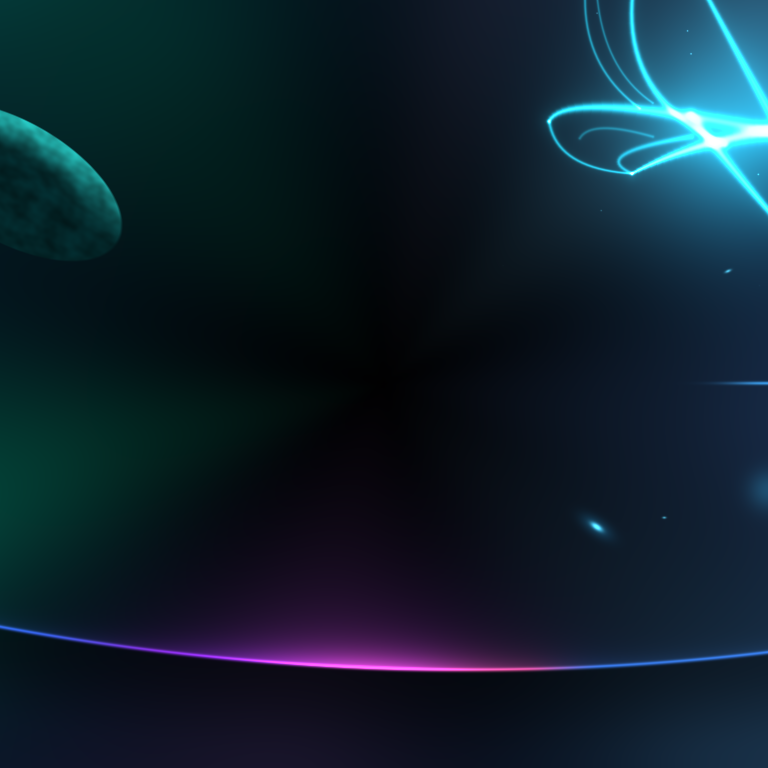
Write a three.js fragment shader that draws this background.

```glsl
// A dark space scene: hazy colour wedges fan out from the canvas centre above a
// curved, glowing horizon. A tilted planet sits at the left; a burst of light
// strands, drawn as tapered Bezier curves, fills the upper right corner.

#define HORIZON_LOW vec2(0.61, 0.1275)
#define HORIZON_BEND 0.151
#define PLANET_CENTER vec2(0.016, 0.764)
#define PLANET_RADII vec2(0.159, 0.079)
#define PLANET_TILT 0.52
#define BURST_CENTER vec2(0.965, 0.835)
#define STRAND_STEPS 20
#define DUST_CELLS 34.0
#define DUST_AMOUNT 0.05
#define CYAN vec3(0.08, 0.72, 0.80)

varying vec2 vUv;

float hash(vec2 p) {
  return fract(sin(dot(p, vec2(127.1, 311.7))) * 43758.5);
}

float gradientDot(vec2 cell, vec2 offset) {
  float a = 6.2832 * hash(cell);
  return dot(vec2(cos(a), sin(a)), offset);
}

float gradientNoise(vec2 p) {
  vec2 i = floor(p), f = fract(p);
  vec2 u = f * f * f * (f * (f * 6.0 - 15.0) + 10.0);
  vec2 e = vec2(1.0, 0.0);
  float low = mix(gradientDot(i, f), gradientDot(i + e, f - e), u.x);
  float high = mix(gradientDot(i + e.yx, f - e.yx), gradientDot(i + 1.0, f - 1.0), u.x);
  return mix(low, high, u.y);
}

mat2 rotation(float a) {
  return mat2(cos(a), sin(a), -sin(a), cos(a));
}

// Soft angular band around a direction given in degrees
float wedge(float angle, float degreesAt, float width) {
  float d = mod(angle - radians(degreesAt) + 3.14159, 6.28318) - 3.14159;
  return exp(-d * d / (width * width));
}

vec3 wedgeSky(vec2 p) {
  vec2 q = p - 0.5;
  float angle = atan(q.y, q.x + 1e-5);
  vec3 c = vec3(0.012, 0.04, 0.085);
  c += wedge(angle, 45.0, 0.32) * vec3(0.07, 0.11, 0.12);
  c += wedge(angle, 76.0, 0.24) * vec3(0.05, 0.04, 0.05);
  c += wedge(angle, 128.0, 0.50) * vec3(0.0, 0.12, 0.07);
  c += wedge(angle, 194.0, 0.33) * vec3(0.0, 0.19, 0.11);
  c += wedge(angle, 255.0, 0.45) * vec3(0.07, 0.03, 0.06);
  c += wedge(angle, 318.0, 0.45) * vec3(0.05, 0.085, 0.10);
  c += wedge(angle, 355.0, 0.38) * vec3(0.06, 0.09, 0.14);
  float haze = 1.0 + 0.15 * gradientNoise(p * 4.0);
  return c * haze * length(q) * 2.0;
}

// Quadratic Bezier line with a width that runs from w.x to w.y
float strand(vec2 p, vec2 a, vec2 b, vec2 c, vec2 w) {
  float light = 0.0;
  vec2 from = a;
  for (int i = 1; i <= STRAND_STEPS; i++) {
    float t = float(i) / float(STRAND_STEPS);
    vec2 to = mix(mix(a, b, t), mix(b, c, t), t);
    vec2 along = to - from;
    float h = clamp(dot(p - from, along) / dot(along, along), 0.0, 1.0);
    float d = length(p - from - along * h) / mix(w.x, w.y, t);
    light = max(light, exp(-d * d) + 0.16 * exp(-d * 0.35));
    from = to;
  }
  return light;
}

vec3 burst(vec2 p) {
  vec2 tip = vec2(0.715, 0.842), tail = vec2(0.823, 0.774);
  float s = strand(p, tip, vec2(0.735, 0.885), vec2(1.01, 0.828), vec2(0.0024, 0.0085));
  s += 0.7 * strand(p, tip, vec2(0.725, 0.780), tail, vec2(0.0024, 0.0015));
  s += 1.3 * strand(p, tail, vec2(0.900, 0.815), vec2(1.01, 0.830), vec2(0.0015, 0.0100));
  s += 0.6 * strand(p, tail, vec2(0.765, 0.800), vec2(0.900, 0.822), vec2(0.0020, 0.0035));
  s += 0.3 * strand(p, vec2(0.755, 0.820), vec2(0.770, 0.845), vec2(0.850, 0.822), vec2(0.002));
  s += 0.9 * strand(p, vec2(0.824, 1.01), vec2(0.809, 0.872), vec2(0.944, 0.811), vec2(0.0028, 0.0050));
  s += 1.1 * strand(p, vec2(0.900, 0.850), vec2(0.945, 0.790), vec2(1.01, 0.715), vec2(0.0070, 0.0035));
  s += 0.9 * strand(p, vec2(0.918, 1.01), vec2(0.955, 0.940), vec2(1.01, 0.840), vec2(0.0030, 0.0050));
  s += 0.5 * strand(p, vec2(0.762, 1.01), vec2(0.758, 0.914), vec2(0.833, 0.859), vec2(0.0018));
  s += 0.35 * strand(p, vec2(0.777, 1.01), vec2(0.785, 0.910), vec2(0.850, 0.866), vec2(0.0016));
  float r = length(p - BURST_CENTER);
  vec3 glow = vec3(0.05, 0.32, 0.38) * exp(-r * r / 0.016) + vec3(0.06, 0.15, 0.20) * exp(-r * r / 0.06);
  return glow + CYAN * s + vec3(0.6, 0.3, 0.25) * smoothstep(0.9, 2.0, s);
}

// Bright point stretched by radii, turned by an angle
float spark(vec2 p, vec2 center, vec2 radii, float turn) {
  vec2 q = rotation(turn) * (p - center) / radii;
  return exp(-dot(q, q));
}

float dust(vec2 p) {
  vec2 cell = floor(p * DUST_CELLS);
  vec2 spot = 0.2 + 0.6 * vec2(hash(cell + 3.7), hash(cell + 8.1));
  float d = length(fract(p * DUST_CELLS) - spot) / DUST_CELLS;
  return step(1.0 - DUST_AMOUNT, hash(cell)) * exp(-d * d / 1.2e-6);
}

void main() {
  vec2 p = vUv;
  vec3 color = wedgeSky(p) + burst(p);

  // Small lights on the right
  float lights = spark(p, vec2(0.777, 0.314), vec2(0.008, 0.0035), 0.6);
  lights += 0.7 * spark(p, vec2(0.948, 0.647), vec2(0.004, 0.0018), -0.4);
  lights += 0.6 * spark(p, vec2(0.865, 0.326), vec2(0.0025, 0.0015), 0.0);
  lights += 0.5 * dust(p) * smoothstep(0.55, 0.95, p.x) * smoothstep(0.6, 0.8, p.y);
  color += lights * vec3(0.35, 0.85, 0.95);
  color += spark(p, vec2(0.777, 0.314), vec2(0.022, 0.010), 0.6) * vec3(0.03, 0.18, 0.25);
  color += spark(p, vec2(1.0, 0.501), vec2(0.05, 0.0022), 0.0) * vec3(0.15, 0.45, 0.65);
  color += spark(p, vec2(1.0, 0.362), vec2(0.025), 0.0) * vec3(0.04, 0.16, 0.20);

  // Planet lit along its upper rim
  vec2 q = rotation(PLANET_TILT) * (p - PLANET_CENTER) / PLANET_RADII;
  float radius = length(q);
  float lit = smoothstep(-0.45, 1.0, q.y) * smoothstep(0.05, 1.0, radius);
  float clouds = gradientNoise(q * vec2(5.0, 4.0)) + 0.5 * gradientNoise(q * vec2(13.0, 9.0));
  vec3 surface = mix(vec3(0.01, 0.14, 0.15), vec3(0.14, 0.72, 0.70), lit * lit);
  surface *= 1.0 + 0.45 * clouds;
  color = mix(color, surface, 1.0 - smoothstep(0.975, 1.01, radius));

  // Horizon: darker ground, wide violet haze and a thin coloured rim
  float fromLow = p.x - HORIZON_LOW.x;
  float height = p.y - HORIZON_LOW.y - HORIZON_BEND * fromLow * fromLow;
  float above = smoothstep(-0.0015, 0.0015, height);
  float lift = max(height, 0.0);
  color *= mix(mix(0.65, 1.05, smoothstep(0.0, 0.13, -height)), 1.0, above);
  float span = (p.x - 0.47) / 0.21;
  float center = exp(-span * span);
  vec3 rim = mix(vec3(0.22, 0.36, 0.95), vec3(0.50, 0.14, 0.82), smoothstep(0.03, 0.22, p.x));
  rim = mix(rim, vec3(0.92, 0.28, 0.82), smoothstep(0.25, 0.50, p.x));
  rim = mix(rim, vec3(0.82, 0.26, 0.52), smoothstep(0.52, 0.66, p.x));
  rim = mix(rim, vec3(0.18, 0.42, 0.85), smoothstep(0.68, 0.79, p.x));
  color += above * center * (rim * 0.60 * exp(-lift / 0.020) + vec3(0.19, 0.04, 0.20) * exp(-lift / 0.09));
  color += rim * (0.75 + 0.2 * center) * exp(-height * height / 6.0e-6);
  color += above * rim * 0.15 * exp(-lift / 0.010);

  gl_FragColor = vec4(clamp(color, 0.0, 1.0), 1.0);
}
```
